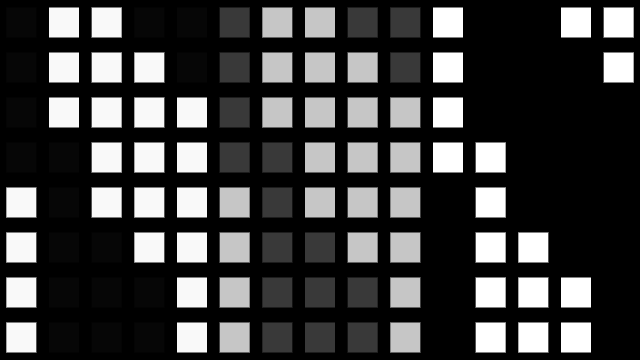
Write a WebGL 1 fragment shader that draws this pattern.

```glsl
precision highp float;

uniform vec2 u_resolution;

const vec2 GRID = vec2(15.0, 8.0);
const float PANEL_COLUMNS = 5.0;
const float WAVE_PERIOD = 11.0;
const float WAVE_SLOPE = 1.5;
const float WAVE_START = -4.1;

float boxDistance(vec2 p, float halfSide) {
  vec2 d = abs(p) - halfSide;
  return length(max(d, 0.0)) + min(max(d.x, d.y), 0.0);
}

float coverage(float distanceToEdge, float pixel) {
  return clamp(0.5 - distanceToEdge / pixel, 0.0, 1.0);
}

// Diagonal square wave, restarting after the first column of each panel.
float diagonalWave(float column, float row) {
  float waveColumn = mod(column - 1.0, PANEL_COLUMNS) + 1.0;
  float start = WAVE_START + WAVE_SLOPE * waveColumn;
  return 1.0 - step(0.5 * WAVE_PERIOD, mod(row - start, WAVE_PERIOD));
}

// Grey of the unlit squares; the lit ones use its complement.
float panelShade(float panel) {
  float shade = mix(0.025, 0.225, step(0.5, panel));
  return mix(shade, 1.0, step(1.5, panel));
}

void main() {
  // Canvas height is one unit; rows count downward.
  float pixel = 1.0 / u_resolution.y;
  vec2 cellSize = vec2(u_resolution.x * pixel, 1.0) / GRID;
  vec2 gridPos = gl_FragCoord.xy / u_resolution * GRID;
  vec2 cell = floor(gridPos);
  vec2 local = (fract(gridPos) - 0.5) * cellSize;

  float row = GRID.y - 1.0 - cell.y;
  float shade = panelShade(floor((cell.x + 0.5) / PANEL_COLUMNS));
  float grey = mix(shade, 1.0 - shade, diagonalWave(cell.x, row));

  // Squares two thirds of a row tall on black.
  float square = coverage(boxDistance(local, cellSize.y / 3.0), pixel);
  gl_FragColor = vec4(vec3(grey * square), 1.0);
}
```
